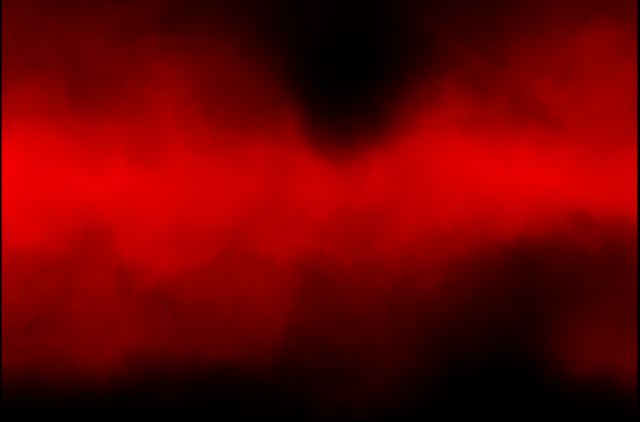
Give the GLSL for this background, as a Shadertoy shader.

```glsl
float hash(vec2 p) {
    vec3 q = fract(vec3(p.xyx) * 0.1031);
    q += dot(q, q.yzx + 33.33);
    return fract((q.x + q.y) * q.z);
}

float valueNoise(vec2 p) {
    vec2 cell = floor(p);
    vec2 f = fract(p);
    f = f * f * f * (f * (f * 6.0 - 15.0) + 10.0);
    float low = mix(hash(cell), hash(cell + vec2(1.0, 0.0)), f.x);
    float high = mix(hash(cell + vec2(0.0, 1.0)), hash(cell + vec2(1.0)), f.x);
    return mix(low, high, f.y);
}

// Layered noise centred on zero
float smokeNoise(vec2 p) {
    float sum = 0.0;
    float weight = 0.5;
    for (int i = 0; i < 5; i++) {
        sum += weight * (valueNoise(p) - 0.5);
        p = mat2(0.8, 0.6, -0.6, 0.8) * p * 2.03 + 17.3;
        weight *= 0.5;
    }
    return sum;
}

float glow(vec2 p, vec2 center, vec2 radius) {
    vec2 d = (p - center) / radius;
    return exp(-dot(d, d));
}

// Horizontal band with separate upper and lower falloff
float smokeBand(vec2 p) {
    float dip = (p.x - 0.54) / 0.16;
    float upperWidth = 0.29 - 0.14 * exp(-dip * dip);
    float lowerWidth = mix(0.41, 0.21, smoothstep(0.4, 0.9, p.x));
    float offset = p.y - 0.57;
    float falloff = offset / (offset > 0.0 ? upperWidth : lowerWidth);
    return 0.74 * exp(-falloff * falloff);
}

float smokeLight(vec2 p) {
    float light = smokeBand(p);
    // Bright cores
    light += 0.20 * glow(p, vec2(0.05, 0.57), vec2(0.17, 0.16));
    light += 0.08 * glow(p, vec2(0.28, 0.59), vec2(0.09, 0.15));
    light += 0.14 * glow(p, vec2(0.82, 0.57), vec2(0.16, 0.11));
    // Dim outer haze
    light += 0.22 * glow(p, vec2(0.12, 0.98), vec2(0.26, 0.20));
    light += 0.24 * glow(p, vec2(0.93, 0.95), vec2(0.22, 0.22));
    light += 0.12 * glow(p, vec2(0.19, 0.20), vec2(0.10, 0.13));
    light += 0.35 * glow(p, vec2(0.97, 0.17), vec2(0.12, 0.13));
    light += 0.13 * glow(p, vec2(0.58, 0.10), vec2(0.08, 0.10));
    // Dark hollows
    light *= 1.0 - 0.75 * glow(p, vec2(0.55, 0.86), vec2(0.09, 0.18));
    light *= 1.0 - 0.85 * glow(p, vec2(0.78, 0.07), vec2(0.14, 0.12));
    light *= 1.0 - 0.75 * glow(p, vec2(0.38, 0.07), vec2(0.14, 0.09));
    return light * smoothstep(-0.02, 0.18, p.y);
}

// Sparse sparks, at most one in each cell
float sparks(vec2 p, float density) {
    vec2 grid = p * 60.0;
    vec2 cell = floor(grid);
    vec2 center = 0.25 + 0.5 * vec2(hash(cell + 7.1), hash(cell + 31.7));
    float present = step(1.0 - density, hash(cell + 53.9));
    float distanceToSpark = length(grid - cell - center);
    return present * (1.0 - smoothstep(0.02, 0.13, distanceToSpark));
}

float edgeFrame(vec2 uv) {
    float left = smoothstep(0.001, 0.004, uv.x);
    float right = 1.0 - smoothstep(0.994, 0.998, uv.x);
    float bottom = smoothstep(0.001, 0.010, uv.y);
    return left * right * bottom;
}

void mainImage(out vec4 fragColor, in vec2 fragCoord) {
    vec2 uv = fragCoord / iResolution.xy;
    vec2 p = vec2(uv.x * iResolution.x / iResolution.y, uv.y);

    // Turbulent edges and soft mottling
    vec2 drift = vec2(smokeNoise(p * 5.0 + 3.0), smokeNoise(p * 5.0 + 41.0));
    float light = smokeLight(uv + drift * vec2(0.10, 0.13));
    float mottling = smokeNoise(p * 7.0 + drift * 1.5 + 11.0);
    float core = smoothstep(0.55, 0.85, light);
    light *= 1.0 + mottling * mix(0.65, 0.15, core);

    // Faint sparks along the band's dark margins
    float margin = glow(uv, vec2(0.58, 0.76), vec2(0.30, 0.05));
    margin += 0.6 * glow(uv, vec2(0.72, 0.20), vec2(0.20, 0.10));
    float spark = sparks(p, 0.06) * margin;

    vec3 smokeRed = vec3(1.0, 0.0, 0.0);
    vec3 sparkRed = vec3(0.22, 0.06, 0.04);
    vec3 color = smokeRed * light + sparkRed * spark;
    fragColor = vec4(clamp(color * edgeFrame(uv), 0.0, 1.0), 1.0);
}
```
